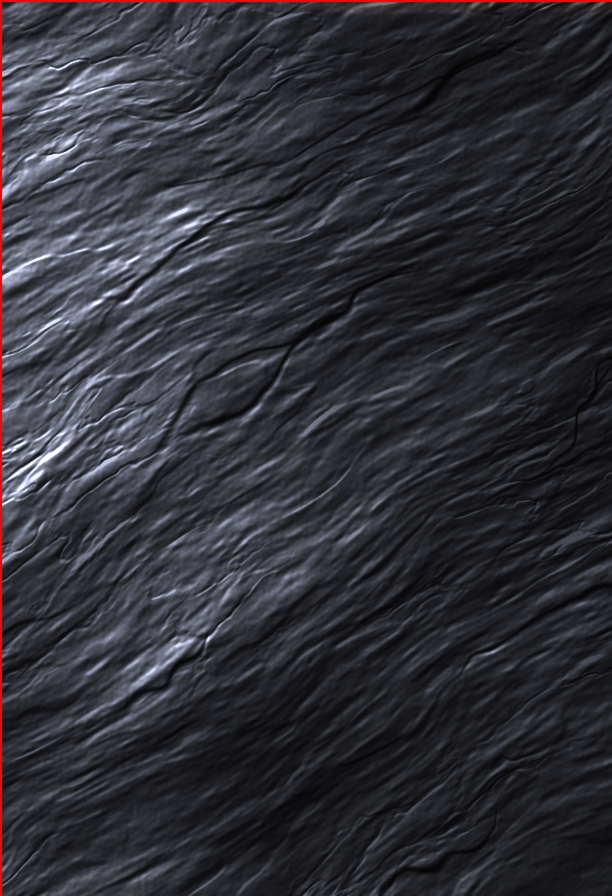
A WebGL 2 fragment shader for this texture:

```glsl
#version 300 es
precision highp float;
// Dark slate: split, diagonally grained stone lit from the upper left, with a thin red edge.

#define GRAIN_ANGLE 0.68
#define GRAIN_BEND 0.12
#define LIGHT_DIR vec2(-0.55, 0.83)
#define LIGHT_STEP 0.0024
#define RELIEF 2.1
#define CRACKS 10
#define CRACK_WIDTH 0.0042
#define STONE_TINT vec3(0.97, 1.0, 1.14)
#define EDGE_RED vec3(0.98, 0.02, 0.02)
#define EDGE_WIDTH 0.0027

uniform vec2 u_resolution;
out vec4 fragColor;

vec2 hash2(vec2 p) {
    vec3 q = fract(p.xyx * vec3(0.1031, 0.1030, 0.0973));
    q += dot(q, q.yzx + 33.33);
    return fract((q.xx + q.yz) * q.zy);
}

float noise(vec2 p) {
    vec2 i = floor(p), f = fract(p);
    f = f * f * (3.0 - 2.0 * f);
    float low = mix(hash2(i).x, hash2(i + vec2(1, 0)).x, f.x);
    float high = mix(hash2(i + vec2(0, 1)).x, hash2(i + vec2(1, 1)).x, f.x);
    return mix(low, high, f.y);
}

float fbm(vec2 p) {
    float sum = 0.0, amp = 0.53;
    for (int i = 0; i < 4; i++) {
        sum += amp * noise(p);
        p = p * 2.07 + 17.3;
        amp *= 0.5;
    }
    return sum;
}

// Gap between the two nearest cell points: zero on cell borders
float cellGap(vec2 p) {
    vec2 cell = floor(p), f = fract(p);
    float near = 9.0, next = 9.0;
    for (int y = -1; y <= 1; y++)
    for (int x = -1; x <= 1; x++) {
        vec2 o = vec2(x, y);
        float d = length(o + hash2(cell + o) - f);
        next = min(next, max(near, d));
        near = min(near, d);
    }
    return next - near;
}

// Grain space: x runs along the strata, y across them
vec2 grainSpace(vec2 p) {
    float c = cos(GRAIN_ANGLE), s = sin(GRAIN_ANGLE);
    vec2 g = vec2(c * p.x + s * p.y, c * p.y - s * p.x);
    g.y += GRAIN_BEND * g.x * g.x + 0.07 * (noise(p * 3.5 + 4.0) - 0.5);
    g.y += 0.018 * (noise(g * vec2(11.0, 15.0) + 40.0) - 0.5);
    return g + 3.0;
}

float slateHeight(vec2 p) {
    vec2 g = grainSpace(p);
    // Broken ledges where thin sheets have split away
    float level = fbm(g * vec2(3.2, 10.0)) * 5.5;
    float h = 0.55 * (floor(level) + smoothstep(0.0, 0.2, fract(level)));
    // Chipped flakes, only in patches
    vec2 q = g * vec2(7.0, 24.0) + 1.3 * fbm(g * vec2(14.0, 40.0));
    h += 0.4 * smoothstep(0.0, 0.22, cellGap(q)) * smoothstep(0.35, 0.65, noise(g * vec2(5.0, 9.0) + 9.0));
    // Ripples and fine fibres
    h += 2.0 * noise(g * vec2(9.0, 36.0));
    h += 1.1 * noise(g * vec2(25.0, 92.0));
    h += 0.55 * noise(g * vec2(55.0, 185.0));
    return h + 0.16 * noise(p * 230.0);
}

// x: shadow in the long splits, y: light on the lip below them
vec2 longCracks(vec2 p) {
    vec2 g = grainSpace(p) - 3.0, sum = vec2(0);
    for (int i = 0; i < CRACKS; i++) {
        float k = float(i);
        vec2 r = hash2(vec2(k + 3.0, 7.0)), s = hash2(vec2(k + 11.0, 23.0));
        float along = g.x - mix(0.1, 1.0, r.x);
        float reach = mix(0.1, 0.3, s.x);
        float wander = 0.05 * (noise(vec2(g.x * 9.0, k * 7.0)) - 0.5)
                     + 0.014 * (noise(vec2(g.x * 38.0, k * 5.0)) - 0.5);
        float d = g.y - mix(-0.32, 0.72, (k + r.y) / float(CRACKS)) - 0.22 * s.y * along - wander;
        float fade = smoothstep(reach, reach * 0.4, abs(along));
        float w = CRACK_WIDTH * mix(0.45, 1.3, noise(vec2(g.x * 16.0, k * 3.0))) * (0.4 + 0.6 * fade);
        float shadow = d / w, lip = (d + 2.1 * w) / w;
        sum += fade * vec2(exp(-shadow * shadow), exp(-lip * lip) * noise(vec2(g.x * 20.0, k)));
    }
    return min(sum, 1.0);
}

void main() {
    vec2 p = gl_FragCoord.xy / u_resolution.y;
    float width = u_resolution.x / u_resolution.y, pixel = 1.0 / u_resolution.y;
    vec2 g = grainSpace(p);

    // Broad light: pale at the left, falling off to the right
    float tone = mix(0.195, 0.082, smoothstep(0.0, 0.95, p.x / width));
    tone += 0.17 * exp(-dot(p - vec2(0.0, 0.76), (p - vec2(0.0, 0.76)) * vec2(28.0, 14.0)));
    tone += 0.05 * exp(-dot(p - vec2(0.1, 0.3), (p - vec2(0.1, 0.3)) * vec2(30.0, 50.0)));
    tone *= exp(1.9 * (fbm(g * vec2(3.0, 8.0) + 60.0) - 0.53));

    // Directional relief, with deeper shadows than highlights
    float slope = (slateHeight(p) - slateHeight(p + LIGHT_DIR * LIGHT_STEP)) * RELIEF;
    slope = slope < 0.0 ? max(slope * 1.15, -1.5) : min(slope, 0.95);
    vec2 crack = longCracks(p);
    float lum = tone * exp(slope + 0.75 * crack.y) * (1.0 - 0.85 * crack.x) + 0.012;
    vec3 color = lum * STONE_TINT;
    color.b += 0.03 * lum * (noise(p * 5.0) - 0.3);

    // Ragged warm lip along the top
    float lip = smoothstep(0.985, 0.991, p.y + 0.014 * (noise(p * 17.0) - 0.5));
    lip *= smoothstep(0.26, 0.4, p.x);
    color = mix(color, vec3(0.21, 0.2, 0.2) * exp(slope), 0.7 * lip);

    // Thin red edge at left and top
    float border = min(p.x, 1.0 - p.y);
    color = mix(color, EDGE_RED, 1.0 - smoothstep(EDGE_WIDTH - pixel, EDGE_WIDTH + pixel * 0.5, border));
    fragColor = vec4(color, 1.0);
}
```
